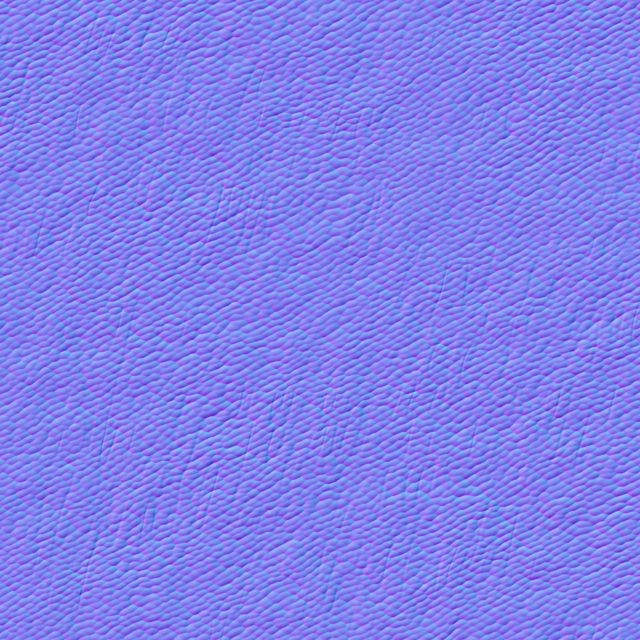
Give the GLSL for this texture map, as a three.js fragment shader.

```glsl
// Tangent-space normal map of fine embossed leather: small slanted pebbles
// in a jittered, sheared grid, joined by a smooth minimum into domes and creases.
// The height is differenced to get slopes, which are then encoded as colour.
varying vec2 vUv;

float hash(vec2 p) {
  return fract(sin(dot(p, vec2(127.1, 311.7))) * 43758.5453);
}

vec2 hash2(vec2 p) {
  return vec2(hash(p), hash(p + 57.3));
}

float noise(vec2 p) {
  vec2 i = floor(p), f = fract(p);
  f = f * f * (3.0 - 2.0 * f);
  return mix(mix(hash(i), hash(i + vec2(1.0, 0.0)), f.x),
             mix(hash(i + vec2(0.0, 1.0)), hash(i + vec2(1.0, 1.0)), f.x), f.y);
}

vec2 noise2(vec2 p) {
  return vec2(noise(p), noise(p + 31.7)) - 0.5;
}

// Rounded pebbles: smooth minimum of squared distances to jittered centres
float pebbles(vec2 q) {
  vec2 cell = floor(q), f = fract(q);
  float sum = 0.0;
  for (int y = -1; y <= 1; y++) {
    for (int x = -1; x <= 1; x++) {
      vec2 o = vec2(float(x), float(y));
      vec2 d = o + 0.5 + 0.5 * (hash2(cell + o) - 0.5) - f;
      sum += exp(-12.0 * dot(d, d));
    }
  }
  return log(sum + 1e-6) / 12.0;
}

float leatherHeight(vec2 p) {
  // Let the rows wander, broadly and then finely
  vec2 w = p + 0.01 * noise2(p * 7.0) + 0.005 * noise2(p * 28.0);

  // Rows rise to the right, cross creases fall to the right
  vec2 q = vec2(dot(w, vec2(0.602, 0.799)) * 70.0,
                dot(w, vec2(-0.47, 0.883)) * 102.0);
  float h = pebbles(q) * mix(0.85, 1.15, noise(p * 6.0));

  // Steep wrinkles in patches
  float ridge = abs(noise(vec2(w.x * 60.0 - w.y * 16.0, w.y * 16.0)) - 0.5);
  h -= 0.14 * smoothstep(0.22, 0.0, ridge) * smoothstep(0.3, 0.65, noise(p * 9.0 + 4.0));

  // Soft swells and fine grain
  return h + 0.6 * noise(p * 24.0) + 0.1 * noise(w * 170.0);
}

void main() {
  // Central differences across a small fixed step
  vec2 e = vec2(0.001, 0.0);
  vec2 slope = vec2(leatherHeight(vUv + e.xy) - leatherHeight(vUv - e.xy),
                    leatherHeight(vUv - e.yx) - leatherHeight(vUv + e.yx)) / (2.0 * e.x);

  // Sides facing down are a little steeper than those facing up
  vec2 tilt = vec2(0.0022, 0.0021) * slope;
  tilt += 0.005 - 0.4 * tilt * tilt;
  tilt = clamp(tilt, -0.38, 0.38);

  // Blue falls with steepness, most in the shaded creases
  float blue = 0.935 + dot(tilt, vec2(0.3, 0.2)) - 0.3 * dot(tilt, tilt);
  gl_FragColor = vec4(0.5 + tilt, blue, 1.0);
}
```
